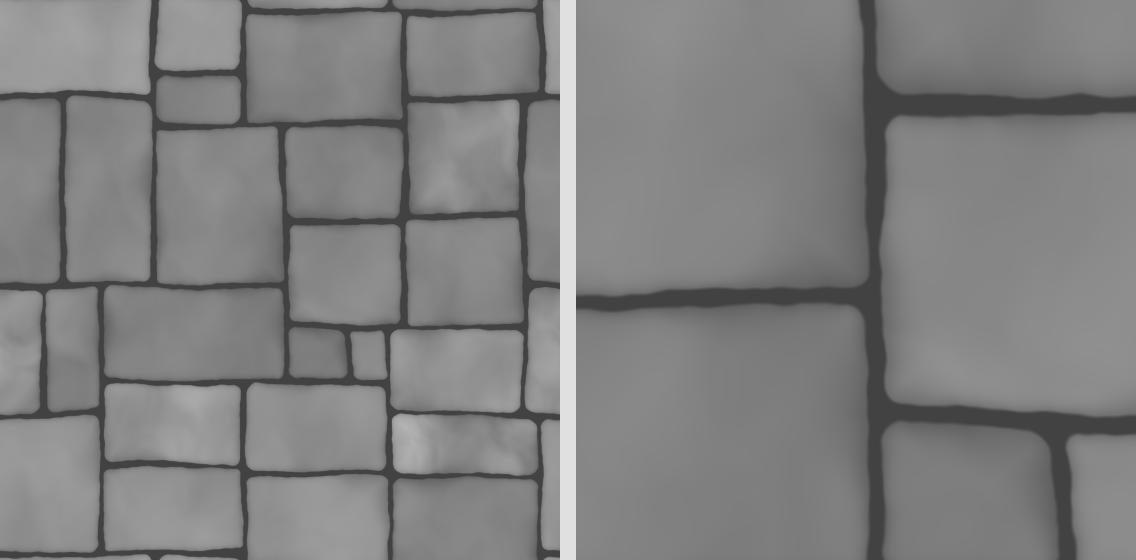
Left: the whole. Right: its middle third, enlarged.
This texture map is drawn by a three.js fragment shader. Its source:

```glsl
varying vec2 vUv;

// Layout, in canvas units unless noted
const float GRID = 4.0;             // cells per side, must be even
const float JITTER = 0.36;          // joint offset, in cells
const float SPLIT_AREA = 1.2;       // larger stones are always halved, in cells
const float SPLIT_CHANCE = 0.3;
const float INSET_MIN = 0.0034;
const float INSET_MAX = 0.0062;
const float MIN_GAP = 0.005;
const float CORNER = 0.016;
const float TILT = 0.007;
const float BEND = 0.012;
const float CHIP = 0.0035;
const float SOFTNESS = 0.0014;

// Tones
const float MORTAR = 0.26;
const float STONE_DARK = 0.515;
const float STONE_RANGE = 0.10;
const float MOTTLE_CALM = 0.055;
const float MOTTLE_STRONG = 0.27;
const float RIM_SHADE = 0.13;
const float RIM_WIDTH = 0.007;

vec2 hash2(vec2 p) {
  vec3 h = fract(p.xyx * vec3(0.1031, 0.1030, 0.0973));
  h += dot(h, h.yzx + 33.33);
  return fract((h.xx + h.yz) * h.zy);
}

vec2 gradient(vec2 cell, float period) {
  float angle = 6.2832 * hash2(mod(cell, period) + 7.0).x;
  return vec2(cos(angle), sin(angle));
}

// Gradient noise that repeats after a whole number of cells
float noise(vec2 p, float period) {
  vec2 i = floor(p), f = p - i;
  vec2 u = f * f * f * (f * (f * 6.0 - 15.0) + 10.0);
  vec2 e = vec2(1.0, 0.0);
  float a = dot(gradient(i, period), f);
  float b = dot(gradient(i + e, period), f - e);
  float c = dot(gradient(i + e.yx, period), f - e.yx);
  float d = dot(gradient(i + 1.0, period), f - 1.0);
  return mix(mix(a, b, u.x), mix(c, d, u.x), u.y);
}

float fbm(vec2 p) {
  float sum = 0.0, amp = 1.0;
  for (int i = 0; i < 4; i++) {
    sum += amp * noise(p, 256.0);
    p = p * 2.03 + 11.7;
    amp *= 0.42;
  }
  return sum;
}

float roundBox(vec2 p, vec2 halfSize, float radius) {
  vec2 q = abs(p) - halfSize + radius;
  return length(max(q, 0.0)) + min(max(q.x, q.y), 0.0) - radius;
}

vec2 joint(vec2 v) {
  return v + JITTER * (2.0 * hash2(mod(v, GRID) + 3.0) - 1.0);
}

// Interlocking rectangle of a cell: xy = low corner, zw = high corner
vec4 stoneRect(vec2 c) {
  vec2 sw = joint(c), se = joint(c + vec2(1.0, 0.0));
  vec2 nw = joint(c + vec2(0.0, 1.0)), ne = joint(c + 1.0);
  bool even = mod(c.x + c.y, 2.0) < 0.5;
  return even ? vec4(sw.x, se.y, ne.x, nw.y) : vec4(nw.x, sw.y, se.x, ne.y);
}

void main() {
  // Bend the joints gently
  vec2 bend = vec2(noise(vUv * 5.0, 5.0), noise(vUv * 5.0 + 2.5, 5.0));
  vec2 p = vUv + BEND * bend;
  vec2 home = floor(p * GRID);

  // Find the two nearest stones
  float nearest = 1.0, second = 1.0;
  vec2 local = vec2(0.0), seed = vec2(0.0);
  for (int n = 0; n < 18; n++) {
    float k = mod(float(n), 2.0);
    float m = floor(float(n) / 2.0);
    vec2 c = home + vec2(mod(m, 3.0), floor(m / 3.0)) - 1.0;
    vec2 id = mod(c, GRID);
    vec4 rect = stoneRect(c);
    vec2 size = rect.zw - rect.xy;
    vec2 pick = hash2(id + 21.0);
    bool isSplit = size.x * size.y > SPLIT_AREA || pick.x < SPLIT_CHANCE;
    if (k > 0.5 && !isSplit) continue;
    if (isSplit) {
      vec2 axis = size.x > size.y ? vec2(1.0, 0.0) : vec2(0.0, 1.0);
      vec2 cut = rect.xy + size * mix(0.36, 0.64, pick.y);
      if (k < 0.5) rect.zw = mix(rect.zw, cut, axis);
      else rect.xy = mix(rect.xy, cut, axis);
    }
    vec2 rnd = hash2(id + 43.0 + k * 17.0);
    vec2 halfSize = 0.5 * (rect.zw - rect.xy) / GRID;
    float angle = TILT * (rnd.x - 0.5) / max(halfSize.x, halfSize.y);
    vec2 q = p - 0.5 * (rect.xy + rect.zw) / GRID;
    q += angle * vec2(-q.y, q.x);
    float radius = min(CORNER * mix(0.5, 1.2, rnd.x), 0.4 * min(halfSize.x, halfSize.y));
    float d = roundBox(q, halfSize - mix(INSET_MIN, INSET_MAX, rnd.y), radius);
    if (d < nearest) {
      second = nearest;
      nearest = d;
      local = q;
      seed = rnd;
    } else second = min(second, d);
  }

  // Worn, slightly chipped outline
  vec2 grain = local + seed * 9.0;
  float wear = noise(grain * 24.0, 256.0) + 0.4 * noise(grain * 75.0, 256.0);
  float d = max(nearest + CHIP * wear, MIN_GAP - second);

  // Cloudy face, strongly mottled on a few stones
  vec2 face = hash2(seed * 91.0 + 5.0);
  float strength = mix(MOTTLE_CALM, MOTTLE_STRONG, pow(face.y, 6.0));
  vec2 cloud = local * vec2(8.0, 6.5) + seed * 40.0;
  cloud += 0.3 * noise(cloud * 1.7, 256.0);
  float mottle = fbm(cloud);
  float tone = STONE_DARK + STONE_RANGE * face.x * face.x + strength * mottle;

  // Narrow rim shade with occasional broad smudges
  float depth = max(-d, 0.0);
  float smudge = smoothstep(0.0, 0.5, noise(grain * 7.0 + 4.0, 256.0));
  tone -= RIM_SHADE * exp(-depth / (RIM_WIDTH * (0.6 + 1.8 * smudge)));

  float mortarMask = smoothstep(-SOFTNESS, SOFTNESS, d);
  gl_FragColor = vec4(vec3(mix(tone, MORTAR, mortarMask)), 1.0);
}
```
